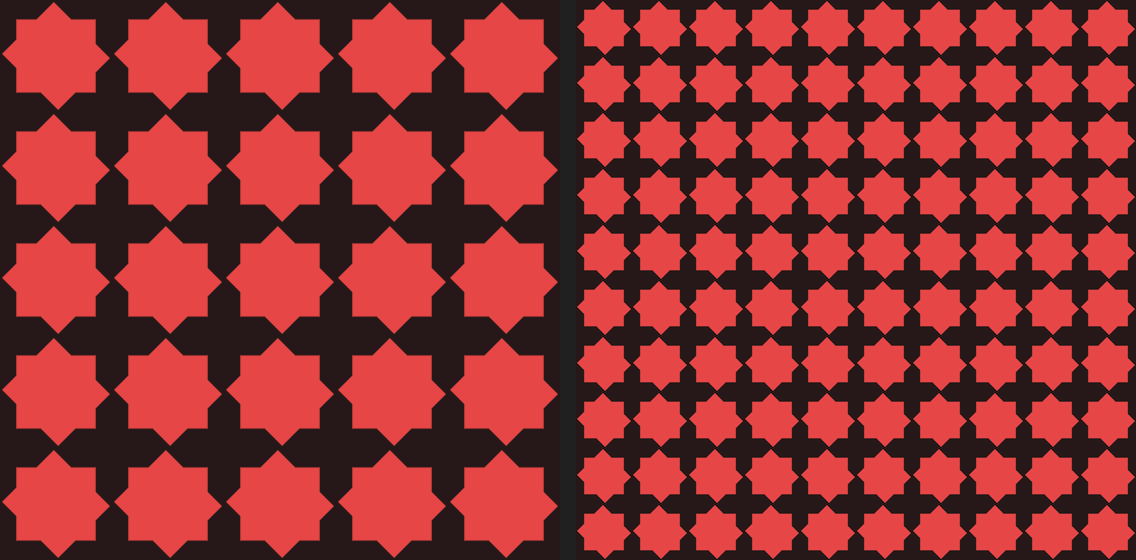
Left, the tile; right, the same tile 2 across and 2 down.
This pattern is drawn by a WebGL 1 fragment shader. Its source:

```glsl
precision highp float;

uniform vec2 u_resolution;

// Signed distance to an axis-aligned rectangle, exact along its sides
float rectangle(vec2 p, vec2 halfSize) {
    vec2 d = abs(p) - halfSize;
    return max(d.x, d.y);
}

// Eight-pointed star: a rectangle joined with its copy turned by 45 degrees
float star(vec2 p) {
    vec2 halfSize = vec2(0.3545, 0.3265);
    vec2 turned = vec2(p.x - p.y, p.x + p.y) * 0.70711;
    return min(rectangle(p, halfSize), rectangle(turned, halfSize));
}

void main() {
    // Five by five cells, each centred on its star
    vec2 grid = gl_FragCoord.xy / u_resolution * 5.0;
    vec2 cell = fract(grid) - 0.5;

    // Edge smoothed over one pixel, measured in cells
    float pixel = 5.0 / min(u_resolution.x, u_resolution.y);
    float fill = clamp(0.5 - star(cell) / pixel, 0.0, 1.0);

    vec3 ground = vec3(0.15, 0.094, 0.094);
    vec3 coral = vec3(0.902, 0.275, 0.275);
    gl_FragColor = vec4(mix(ground, coral, fill), 1.0);
}
```
